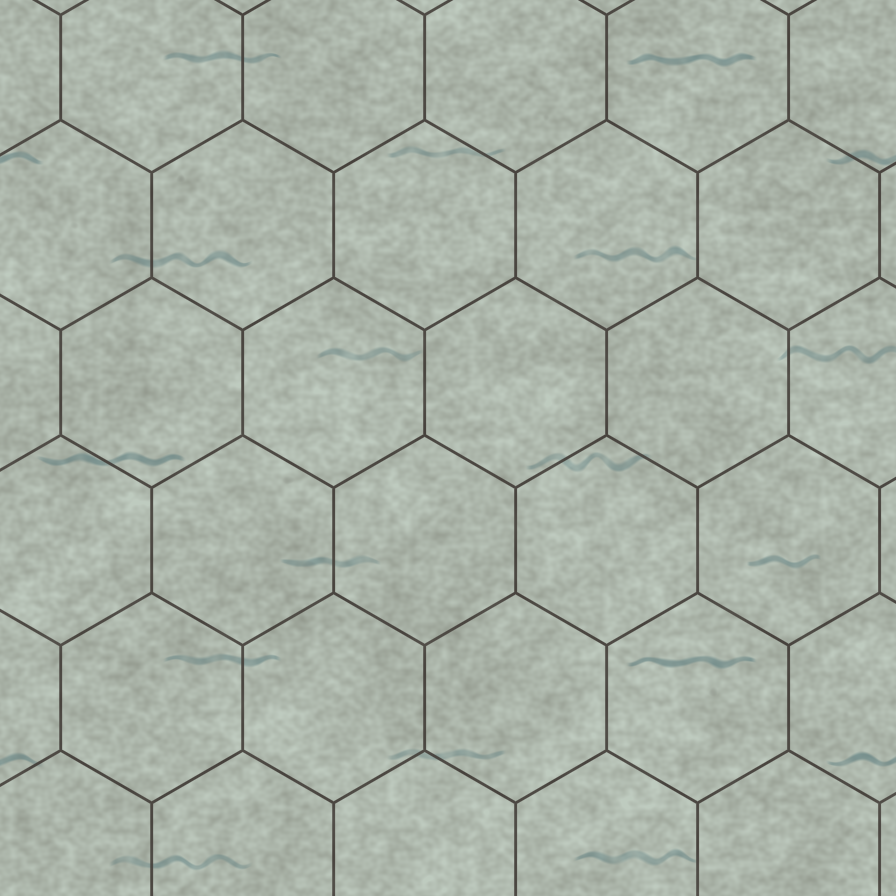
Give the GLSL for this pattern, as a Shadertoy shader.

```glsl
const float HEX_WIDTH = 0.2031;
const vec2  HEX_ORIGIN = vec2(0.1693, 0.5729);
const float LINE_HALF = 0.0016;
const float LINE_SOFT = 0.0008;
const vec3  LINE_COLOR = vec3(0.27, 0.25, 0.23);

const vec3  PAPER_DARK = vec3(0.615, 0.645, 0.600);
const vec3  PAPER_LIGHT = vec3(0.725, 0.770, 0.725);
const vec3  SPECK_COLOR = vec3(0.46, 0.47, 0.44);

const vec2  WAVE_SPACING = vec2(0.521, 0.112);
const vec2  WAVE_ORIGIN = vec2(0.254, 0.9375);
const float WAVE_ROW_SHIFT = 0.2305;
const float WAVE_ROWS = 6.0;          // rows before the waves recur
const float WAVE_LENGTH = 0.052;
const float WAVE_HALF_WIDTH = 0.0052;
const float WAVE_OPACITY = 0.62;
const vec3  WAVE_COLOR = vec3(0.36, 0.49, 0.50);

const float TAU = 6.2831853;

float hash(vec2 p) {
    vec3 q = fract(vec3(p.xyx) * 0.1031);
    q += dot(q, q.yzx + 33.33);
    return fract((q.x + q.y) * q.z);
}

vec2 gradientAt(vec2 cell) {
    float angle = TAU * hash(cell);
    return vec2(cos(angle), sin(angle));
}

float gradientNoise(vec2 p) {
    vec2 i = floor(p), f = p - i;
    vec2 u = f * f * f * (f * (f * 6.0 - 15.0) + 10.0);
    vec2 e = vec2(1.0, 0.0);
    float bottom = mix(dot(gradientAt(i), f),
                       dot(gradientAt(i + e.xy), f - e.xy), u.x);
    float top = mix(dot(gradientAt(i + e.yx), f - e.yx),
                    dot(gradientAt(i + e.xx), f - e.xx), u.x);
    return mix(bottom, top, u.y);
}

// Mottled paper: broad stains, blotches, fibres and fine grain
vec3 paper(vec2 p) {
    float tone = 0.56
        + 0.38 * gradientNoise(p * 5.0 + 11.0)
        + 0.45 * gradientNoise(p * vec2(17.0, 24.0) + 37.0)
        + 0.60 * gradientNoise(p * vec2(58.0, 76.0) + 71.0)
        + 0.50 * gradientNoise(p * vec2(120.0, 145.0) + 5.0);
    vec3 color = mix(PAPER_DARK, PAPER_LIGHT, clamp(tone, -0.3, 1.2));
    float speck = smoothstep(0.50, 0.66, gradientNoise(p * 42.0 + 90.0))
                * smoothstep(0.10, 0.40, gradientNoise(p * 6.0 + 53.0));
    return mix(color, SPECK_COLOR, 0.55 * speck);
}

// Distance to the nearest edge of a pointy-topped hexagon grid
float hexEdge(vec2 p) {
    vec2 period = HEX_WIDTH * vec2(1.0, sqrt(3.0));
    vec2 a = mod(p + 0.5 * period, period) - 0.5 * period;
    vec2 b = mod(p, period) - 0.5 * period;
    vec2 q = abs(dot(a, a) < dot(b, b) ? a : b);
    return 0.5 * HEX_WIDTH - max(q.x, dot(q, vec2(0.5, 0.5 * sqrt(3.0))));
}

// Coverage of the brushed ripples, two staggered strokes per row
float ripples(vec2 p, float pixel) {
    float row = floor((WAVE_ORIGIN.y - p.y) / WAVE_SPACING.y + 0.5);
    float recur = mod(row, WAVE_ROWS);
    float x = p.x - WAVE_ORIGIN.x - WAVE_ROW_SHIFT * recur;
    float column = floor(x / WAVE_SPACING.x + 0.5);
    vec2 id = vec2(mod(column, 2.0), recur) + 3.0;
    vec2 q = vec2(x - column * WAVE_SPACING.x,
                  p.y - WAVE_ORIGIN.y + row * WAVE_SPACING.y);
    q += (vec2(hash(id + 17.0), hash(id + 29.0)) - 0.5) * vec2(0.03, 0.012);

    float halfLength = mix(0.042, 0.090, hash(id + 41.0));
    float amplitude = mix(0.0025, 0.0085, hash(id + 59.0))
                    * (0.85 + 0.7 * gradientNoise(vec2(q.x * 16.0, id.y * 7.3)));
    float k = TAU / WAVE_LENGTH;
    float phase = k * q.x + TAU * hash(id + 73.0)
                + 1.6 * gradientNoise(vec2(q.x * 14.0, id.y * 5.7 + id.x));
    float slope = amplitude * k * cos(phase);
    float d = abs(q.y - amplitude * sin(phase)) / sqrt(1.0 + slope * slope);

    float taper = 1.0 - smoothstep(0.6, 1.0, abs(q.x) / halfLength);
    float pressure = 0.8 + 0.7 * gradientNoise(p * 38.0 + 19.0);
    float width = WAVE_HALF_WIDTH * pressure * mix(0.45, 1.0, taper);
    float stroke = 1.0 - smoothstep(width * 0.35, width + pixel, d);
    float ends = 1.0 - smoothstep(halfLength * 0.88, halfLength, abs(q.x));
    float fade = 0.85 + 0.5 * gradientNoise(p * 60.0);
    return stroke * ends * fade * mix(0.7, 1.0, hash(id + 97.0));
}

void mainImage(out vec4 fragColor, in vec2 fragCoord) {
    float pixel = 1.0 / iResolution.y;
    vec2 p = fragCoord * pixel;

    vec3 color = paper(p);
    color = mix(color, WAVE_COLOR, WAVE_OPACITY * ripples(p, pixel));

    // Inked grid with slightly uneven density
    float soft = max(LINE_SOFT, 0.6 * pixel);
    float ink = 1.0 - smoothstep(LINE_HALF - soft, LINE_HALF + soft,
                                 hexEdge(p - HEX_ORIGIN));
    ink *= 0.93 + 0.12 * gradientNoise(p * 30.0 + 7.0);
    color = mix(color, LINE_COLOR, ink);

    fragColor = vec4(color, 1.0);
}
```
